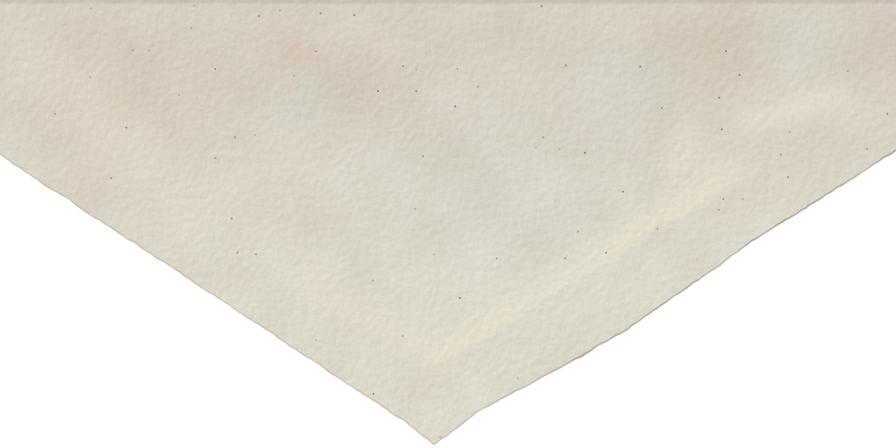
A WebGL 2 fragment shader for this texture:

```glsl
#version 300 es
precision highp float;
// A downward-pointing flap of aged paper on white. Two edge profiles cut the
// shape; soft stains, cream creases, embossed gradient noise and specks age it.
// Coordinates: x runs 0..2 and y runs 0..1 from the lower left.

#define EDGE_ROUGHNESS 0.0045
#define GRAIN_SCALE 62.0
#define GRAIN_DEPTH 0.030
#define MOTTLE_AMOUNT 0.026
#define STAIN_AMOUNT 0.036
#define CREASE_AMOUNT 0.80
#define SPECK_CELLS 22.0
#define SPECK_CHANCE 0.10
#define RIM_WIDTH 0.005

uniform vec2 u_resolution;
out vec4 fragColor;

const vec3 WARM_GREY = vec3(0.838, 0.810, 0.760);
const vec3 PALE_GREY = vec3(0.862, 0.844, 0.790);
const vec3 CREAM     = vec3(0.905, 0.880, 0.805);
const vec3 RIM_BROWN = vec3(0.500, 0.420, 0.350);
const vec3 SPECK_INK = vec3(0.480, 0.410, 0.350);

// Stains: centre x, centre y, radius, warmth (negative is greenish)
const vec4 STAINS[10] = vec4[10](
    vec4(0.27, 0.79, 0.15,  0.9), vec4(0.66, 0.88, 0.06,  1.3),
    vec4(0.79, 0.82, 0.07,  0.9), vec4(1.57, 0.88, 0.10,  1.0),
    vec4(1.95, 0.90, 0.09,  1.0), vec4(0.18, 0.59, 0.08,  0.6),
    vec4(0.69, 0.78, 0.05, -0.9), vec4(1.42, 0.82, 0.09, -0.8),
    vec4(1.83, 0.90, 0.08, -0.8), vec4(1.14, 0.54, 0.22, -0.6));

vec2 hash2(vec2 cell) {
    vec3 h = fract(vec3(cell.xyx) * vec3(0.1031, 0.1030, 0.0973));
    h += dot(h, h.yzx + 33.33);
    return fract((h.xx + h.yz) * h.zy);
}

float cornerSlope(vec2 cell, vec2 offset) {
    float angle = 6.2832 * hash2(cell).x;
    return dot(vec2(cos(angle), sin(angle)), offset);
}

float gradientNoise(vec2 p) {
    vec2 i = floor(p), f = p - i;
    vec2 w = f * f * f * (f * (f * 6.0 - 15.0) + 10.0);
    vec2 e = vec2(1.0, 0.0);
    float low = mix(cornerSlope(i, f), cornerSlope(i + e, f - e), w.x);
    float high = mix(cornerSlope(i + e.yx, f - e.yx), cornerSlope(i + 1.0, f - 1.0), w.x);
    return mix(low, high, w.y);
}

float fbm(vec2 p) {
    float sum = 0.0, gain = 1.0;
    for (int i = 0; i < 4; i++) {
        sum += gain * gradientNoise(p);
        p = mat2(1.6, 1.2, -1.2, 1.6) * p + 7.3;
        gain *= 0.55;
    }
    return sum;
}

// Height of the paper's lower boundary at x
float lowerEdge(float x) {
    float left = 0.654 - 0.659 * x - 0.16 * max(x - 0.90, 0.0);
    float sag = 0.022 * sin(3.1416 * clamp((x - 1.08) / 0.60, 0.0, 1.0));
    float right = 0.089 + 0.622 * (x - 1.08) - 0.13 * max(1.08 - x, 0.0) - sag;
    return max(left, right);
}

// Soft ridge along a segment, wider on its upper side
float crease(vec2 p, vec2 a, vec2 b, float upper, float lower) {
    vec2 ab = b - a;
    vec2 d = p - a - ab * clamp(dot(p - a, ab) / dot(ab, ab), 0.0, 1.0);
    float width = mix(lower, upper, smoothstep(-0.01, 0.01, d.y));
    return exp(-dot(d, d) / (width * width));
}

void main() {
    vec2 p = gl_FragCoord.xy / u_resolution * vec2(2.0, 1.0);
    float pixel = 1.0 / u_resolution.y;

    // Torn outline, as an approximate signed distance
    float rough = gradientNoise(p * 14.0) + 0.6 * gradientNoise(p * 55.0);
    float inside = (p.y - lowerEdge(p.x) + EDGE_ROUGHNESS * rough) * 0.84;
    float coverage = smoothstep(-pixel, pixel, inside);

    // Base tone and broad mottling
    float mottle = fbm(p * 4.5 + 3.0);
    float pale = smoothstep(0.95, 0.25, p.y + 0.22 * mottle);
    vec3 paper = mix(WARM_GREY, PALE_GREY, pale);
    paper += MOTTLE_AMOUNT * fbm(p * 7.0 + 19.0) * vec3(0.8, 0.9, 1.0);

    // Warm and greenish stains with wandering outlines
    vec2 warp = 0.05 * vec2(gradientNoise(p * 9.0), gradientNoise(p * 9.0 + 41.0));
    for (int i = 0; i < 10; i++) {
        vec2 d = (p + warp - STAINS[i].xy) * vec2(0.8, 1.25) / STAINS[i].z;
        float stain = STAINS[i].w * exp(-dot(d, d));
        paper += STAIN_AMOUNT * stain * (stain > 0.0 ? vec3(-0.2, -0.8, -1.0) : vec3(0.6, -0.3, -0.2));
    }

    // Cream creases parallel to the lower edges, and pale patches
    vec2 q = p + 0.25 * warp;
    float cream = crease(q, vec2(0.98, 0.20), vec2(1.64, 0.605), 0.050, 0.016);
    cream = max(cream, 0.55 * crease(q, vec2(0.70, 0.35), vec2(0.98, 0.20), 0.060, 0.035));
    cream = max(cream, 0.75 * crease(q, vec2(1.68, 0.73), vec2(1.88, 0.785), 0.035, 0.040));
    cream = max(cream, 0.60 * crease(q, vec2(1.52, 0.63), vec2(1.54, 0.68), 0.045, 0.040));
    cream = max(cream, 0.40 * crease(q, vec2(0.05, 0.92), vec2(0.42, 0.58), 0.070, 0.080));
    paper = mix(paper, CREAM, CREASE_AMOUNT * cream * (0.85 + 0.4 * mottle));

    // Embossed fibre grain lit from the upper left
    vec2 toLight = vec2(-0.25, 0.30);
    paper += GRAIN_DEPTH * (fbm(p * GRAIN_SCALE) - fbm(p * GRAIN_SCALE + toLight));

    // Scattered specks, one candidate per cell
    vec2 cell = floor(p * SPECK_CELLS);
    vec2 seed = hash2(cell + 5.0);
    float toSpeck = length(fract(p * SPECK_CELLS) - 0.2 - 0.6 * hash2(cell + 71.0)) / SPECK_CELLS;
    float speck = step(seed.x, SPECK_CHANCE) * smoothstep(0.0035, 0.001, toSpeck);
    paper = mix(paper, SPECK_INK, speck * (0.25 + 0.45 * seed.y));

    // Brown rim, strongest on the right, and the shaded top strip
    float rimStrength = mix(0.35, 0.80, smoothstep(0.95, 1.45, p.x)) * (0.8 + 0.6 * gradientNoise(p * 18.0));
    paper = mix(paper, RIM_BROWN, rimStrength * smoothstep(RIM_WIDTH, 0.0, inside));
    paper *= 1.0 - 0.07 * smoothstep(0.988, 0.997, p.y);

    fragColor = vec4(mix(vec3(1.0), paper, coverage), 1.0);
}
```
